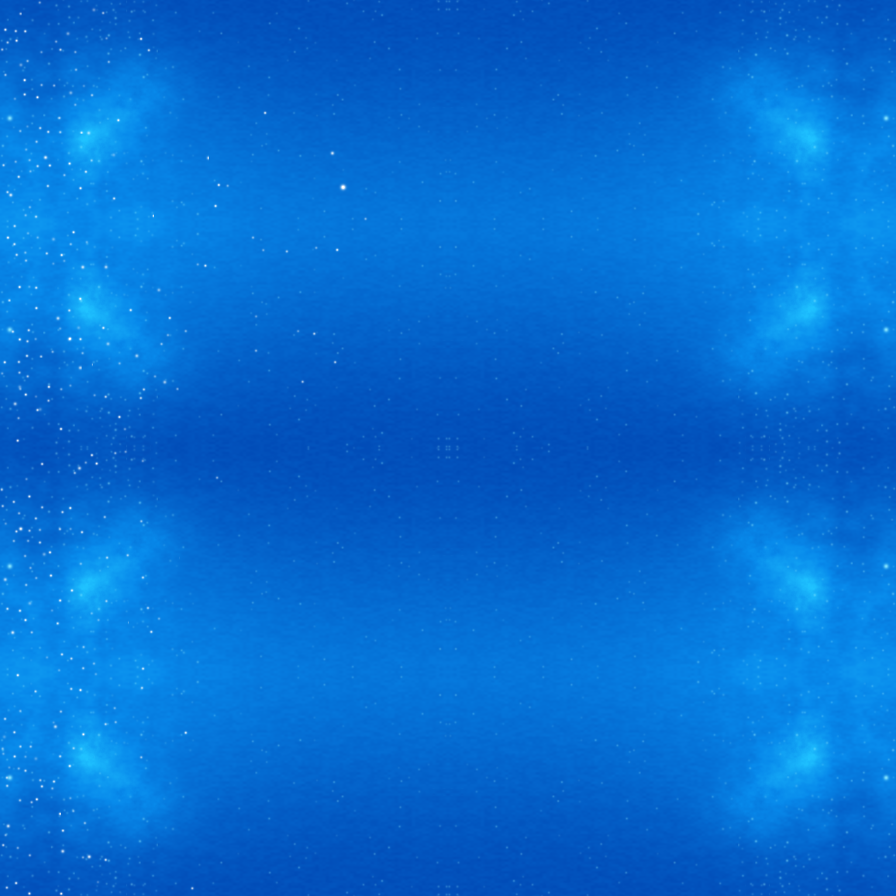
This background is drawn by a Shadertoy shader. Its source:

```glsl
// Mirrored blue night sky with hazy bands, nebula arcs and scattered stars.

const vec3 DEEP_BLUE = vec3(0.005, 0.30, 0.72);
const vec3 AZURE     = vec3(0.03, 0.54, 0.92);
const vec3 CYAN_GLOW = vec3(0.12, 0.76, 1.0);
const vec3 STAR_TINT = vec3(0.55, 0.92, 1.0);

float hash(vec2 p) {
    return fract(sin(dot(p, vec2(127.1, 311.7))) * 43758.5453);
}

float noise(vec2 p) {
    vec2 i = floor(p), f = fract(p);
    f = f * f * (3.0 - 2.0 * f);
    return mix(mix(hash(i), hash(i + vec2(1, 0)), f.x),
               mix(hash(i + vec2(0, 1)), hash(i + vec2(1, 1)), f.x), f.y);
}

float fbm(vec2 p) {
    float sum = 0.0, amp = 0.5;
    for (int i = 0; i < 5; i++) {
        sum += amp * noise(p);
        p = mat2(1.6, 1.2, -1.2, 1.6) * p + 7.3;
        amp *= 0.55;
    }
    return sum;
}

// Soft elliptical spot
float spot(vec2 p, vec2 centre, vec2 radius) {
    vec2 d = (p - centre) / radius;
    return exp(-dot(d, d));
}

// Soft stroke along a segment
float stroke(vec2 p, vec2 a, vec2 b, float width) {
    vec2 pa = p - a, ba = b - a;
    float d = length(pa - ba * clamp(dot(pa, ba) / dot(ba, ba), 0.0, 1.0));
    return exp(-d * d / (width * width));
}

// One jittered star per chosen grid cell; the offset rejects zero hashes
float stars(vec2 p, float cells, float density, float radius, float seed) {
    vec2 id = floor(p * cells);
    vec2 jitter = vec2(hash(id + seed), hash(id + seed + 19.7));
    vec2 centre = (id + 0.15 + 0.7 * jitter) / cells;
    float present = step(hash(id + seed + 41.3), density - 0.008);
    float power = mix(0.25, 1.0, hash(id + seed + 63.1));
    return present * power * spot(p, centre, vec2(radius));
}

// Small patch of evenly spaced faint dots
float dotPatch(vec2 p, vec2 centre, vec2 halfSize, float pitch) {
    vec2 inside = step(abs(p - centre), halfSize);
    vec2 cell = (fract((p - centre) / pitch) - 0.5) * pitch;
    return inside.x * inside.y * spot(cell, vec2(0), vec2(0.0014));
}

// Brightness of the haze in folded space
float haze(vec2 m) {
    float band = 1.0 - smoothstep(-0.03, 0.26, m.y);
    float side = 1.0 - smoothstep(0.05, 0.42, m.x);
    float level = 0.04 + 0.66 * band + 0.25 * side * (1.0 - smoothstep(0.1, 0.27, m.y));

    // Cloudy outer columns
    float cloud = fbm(m * 19.0 + 3.1) - 0.48;
    float column = exp(-pow((m.x - 0.06) / 0.12, 2.0));
    level += column * (1.0 - smoothstep(0.15, 0.25, m.y)) * (0.15 + 0.65 * cloud);
    level += column * (0.06 + 0.3 * cloud);

    // Slanted nebula arc with ragged bright knots
    float wisps = max(0.0, 1.0 + 2.0 * (fbm(m * 60.0) - 0.5));
    float arc = stroke(m, vec2(0.085, 0.08), vec2(0.165, 0.15), 0.042);
    float knots = 0.42 * spot(m, vec2(0.105, 0.088), vec2(0.02, 0.027))
                + 0.24 * spot(m, vec2(0.143, 0.128), vec2(0.014));
    return level + wisps * (0.25 * arc + knots);
}

vec3 skyColour(float level) {
    vec3 low = mix(DEEP_BLUE, AZURE, clamp(level, 0.0, 1.0));
    return mix(low, CYAN_GLOW, clamp(level - 1.0, 0.0, 1.0));
}

void mainImage(out vec4 fragColor, in vec2 fragCoord) {
    vec2 uv = fragCoord / iResolution.xy;

    // Fold: x runs from side to middle, y away from each band's axis
    vec2 m = vec2(0.5 - abs(uv.x - 0.5), 0.5 * abs(fract(uv.y * 2.0) - 0.5));

    // Haze with fine horizontal grain
    float grain = noise(m * vec2(110.0, 300.0)) + noise(m * vec2(260.0, 380.0) + 5.0) - 1.0;
    vec3 colour = skyColour(haze(m) + 0.1 * grain);

    // Faint mirrored stars and dot patches
    float sideWeight = exp(-pow((m.x - 0.1) / 0.09, 2.0));
    float faint = 0.3 * stars(m, 95.0, 0.13 + 0.2 * sideWeight, 0.0013, 2.0);
    faint += 0.45 * stars(m, 60.0, 0.4 * sideWeight, 0.0015, 8.0);
    faint += 0.22 * dotPatch(m, vec2(0.494, 0.244), vec2(0.009), 0.009);
    faint += 0.16 * dotPatch(m, vec2(0.155, 0.243), vec2(0.014, 0.01), 0.01);
    faint += 0.16 * dotPatch(m, vec2(0.49, 0.134), vec2(0.014, 0.004), 0.012);
    faint += 0.9 * spot(m, vec2(0.011, 0.118), vec2(0.0026));

    // White stars, crowded on the left
    float crowd = exp(-pow(uv.x / 0.13, 2.0));
    float white = stars(uv, 80.0, 0.34 * crowd, 0.0014, 12.0);
    white += stars(uv, 36.0, 0.2 * crowd, 0.0018, 25.0);
    float upper = exp(-pow(uv.x / 0.22, 2.0)) * smoothstep(0.5, 0.8, uv.y);
    white += stars(uv, 60.0, 0.08 * upper, 0.0014, 47.0);
    float drift = spot(uv, vec2(0.33, 0.68), vec2(0.08, 0.07));
    white += stars(uv, 55.0, 0.2 * drift, 0.0014, 33.0);
    white += 1.2 * spot(uv, vec2(0.383, 0.791), vec2(0.0026));
    white += 0.8 * spot(uv, vec2(0.371, 0.829), vec2(0.0018));

    colour = mix(colour, STAR_TINT, clamp(faint, 0.0, 1.0));
    colour = mix(colour, vec3(1.0), clamp(white, 0.0, 1.0));
    fragColor = vec4(colour, 1.0);
}
```
